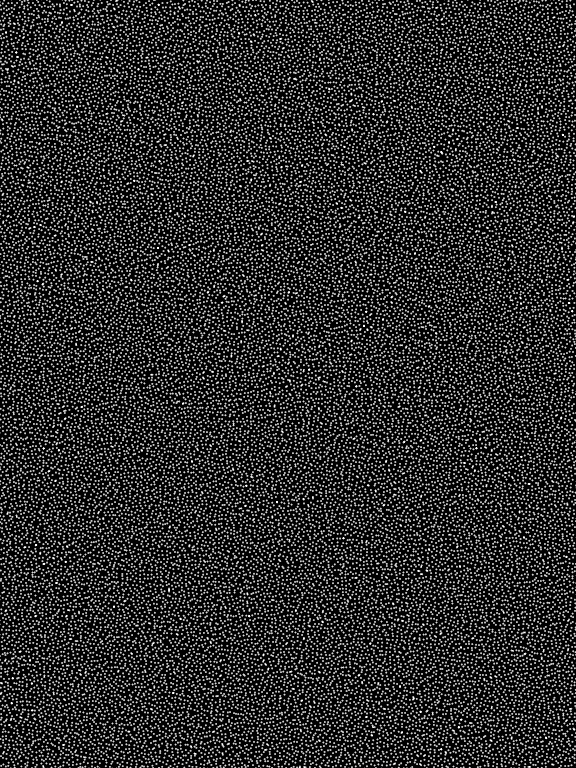
A Shadertoy shader for this pattern:

```glsl
// Dense field of tiny white dots, evenly but irregularly spread on black.

const float CELLS_ACROSS = 140.0;  // dot spacings along the canvas width
const float ROW_HEIGHT = 0.866;    // staggered rows, in spacings
const float TILT = 0.26;           // turns the rows off the canvas axes
const float DOT_RADIUS = 0.217;    // in spacings
const float JITTER = 1.1;          // random shift of each dot
const float REACH = 1.4;           // distance at which dots repel
const float REPULSION = 0.34;
const float SOFTNESS = 1.07;       // edge blur, in squared pixel widths
const vec3 BACKGROUND = vec3(0.005);
const vec3 DOT_COLOR = vec3(1.0);

vec2 hash22(vec2 p) {
    vec3 q = fract(p.xyx * vec3(0.1031, 0.1030, 0.0973));
    q += dot(q, q.yzx + 33.33);
    return fract((q.xx + q.yz) * q.zy);
}

vec2 rotate(vec2 p, float angle) {
    float c = cos(angle), s = sin(angle);
    return vec2(c * p.x - s * p.y, s * p.x + c * p.y);
}

// Randomly shifted point of a staggered lattice
vec2 seedPoint(vec2 cell, float jitter) {
    float stagger = 0.5 * mod(cell.y, 2.0);
    vec2 base = vec2(cell.x + 0.25 + stagger, (cell.y + 0.5) * ROW_HEIGHT);
    return base + jitter * (hash22(cell + 217.0) - 0.5);
}

// Lattice point pushed away from its neighbours to even out the gaps
vec2 relaxedPoint(vec2 cell, float jitter, float reach, float strength) {
    vec2 point = seedPoint(cell, jitter);
    vec2 push = vec2(0.0);
    for (int y = -1; y <= 1; y++) {
        for (int x = -1; x <= 1; x++) {
            if (x == 0 && y == 0) continue;
            vec2 away = point - seedPoint(cell + vec2(x, y), jitter);
            float gap = max(length(away), 0.001);
            push += away / gap * max(reach - gap, 0.0);
        }
    }
    return point + clamp(strength * push, -0.6, 0.6);
}

// Disc blurred over one pixel; its total light is the same at any size
float softDot(vec2 offset, float radius, float pixel) {
    float disc = radius * radius;
    float blur = SOFTNESS * pixel * pixel;
    float outer = disc + blur;
    float ramp = blur < disc ? 2.0 * blur : outer * outer / (2.0 * disc);
    return clamp((outer - dot(offset, offset)) / ramp, 0.0, 1.0);
}

// Sum of the dots around a position
float dotField(vec2 pos, float radius, float pixel) {
    vec2 home = floor(pos / vec2(1.0, ROW_HEIGHT));
    float cover = 0.0;
    for (int y = -2; y <= 2; y++) {
        for (int x = -2; x <= 2; x++) {
            vec2 center = relaxedPoint(home + vec2(x, y), JITTER, REACH, REPULSION);
            cover += softDot(pos - center, radius, pixel);
        }
    }
    return min(cover, 1.0);
}

void mainImage(out vec4 fragColor, in vec2 fragCoord) {
    float pixel = CELLS_ACROSS / iResolution.x;
    vec2 pos = rotate(fragCoord * pixel, TILT);
    float cover = dotField(pos, DOT_RADIUS, pixel);
    fragColor = vec4(mix(BACKGROUND, DOT_COLOR, cover), 1.0);
}
```
